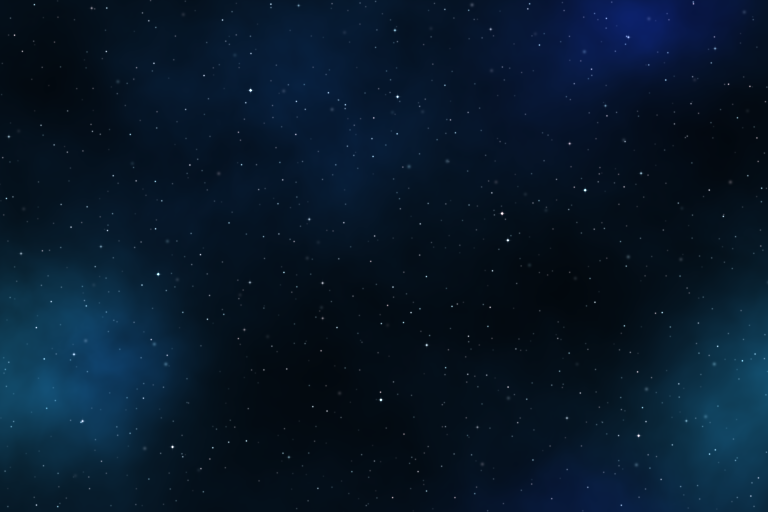
Reproduce this texture procedurally as a WebGL 1 fragment shader.

```glsl
precision highp float;
uniform vec2 u_resolution;

#define SPACE vec3(0.018, 0.068, 0.116)
#define TEAL vec3(0.050, 0.220, 0.285)
#define BLUE vec3(0.018, 0.090, 0.205)
#define INDIGO vec3(0.018, 0.035, 0.205)
#define WARP 0.060
#define CLOUD_CONTRAST 0.36
#define WISP_CONTRAST 0.10
#define FINE_RADIUS 0.0016
#define HAZY_RADIUS 0.0036
#define BRIGHT_RADIUS 0.0022

float hash(vec2 p) {
  vec3 q = fract(vec3(p.xyx) * 0.1031);
  q += dot(q, q.yzx + 33.33);
  return fract((q.x + q.y) * q.z);
}

// Layered, rotated sines: soft billows in about -1..1
float billow(vec2 p) {
  float sum = 0.0;
  float weight = 0.5;
  for (int i = 0; i < 5; i++) {
    sum += weight * sin(p.x + 1.3 * sin(p.y)) * cos(p.y + 0.8 * sin(p.x));
    p = mat2(1.36, 1.08, -1.08, 1.36) * p + 2.7;
    weight *= 0.56;
  }
  return sum;
}

// Soft elliptical patch of gas
float patchAt(vec2 p, vec2 center, vec2 radius) {
  vec2 d = (p - center) / radius;
  return exp(-dot(d, d));
}

vec3 nebula(vec2 p) {
  vec2 q = p + WARP * vec2(billow(p * 5.0), billow(p * 5.0 + 11.0));
  float cloud = 1.0 + CLOUD_CONTRAST * billow(p * 7.0 + 4.0);
  cloud += WISP_CONTRAST * billow(q * 26.0);

  vec3 gas = TEAL * 1.00 * patchAt(q, vec2(0.06, 0.28), vec2(0.24, 0.20));
  gas += BLUE * 0.85 * patchAt(q, vec2(0.21, 0.28), vec2(0.12, 0.11));
  gas += TEAL * 0.78 * patchAt(q, vec2(1.51, 0.25), vec2(0.16, 0.24));
  gas += TEAL * 0.32 * patchAt(q, vec2(1.36, 0.14), vec2(0.20, 0.16));
  gas += BLUE * 0.62 * patchAt(q, vec2(0.64, 0.79), vec2(0.17, 0.19));
  gas += BLUE * 0.28 * patchAt(q, vec2(0.36, 0.72), vec2(0.20, 0.24));
  gas += INDIGO * 1.00 * patchAt(q, vec2(1.29, 1.00), vec2(0.16, 0.12));
  gas += INDIGO * 0.38 * patchAt(q, vec2(1.13, 0.88), vec2(0.24, 0.20));
  gas += INDIGO * 0.45 * patchAt(q, vec2(1.16, 0.01), vec2(0.26, 0.10));

  // Dark voids between the clouds
  float voids = 0.55 * patchAt(q, vec2(0.58, 0.25), vec2(0.22, 0.21));
  voids += 0.55 * patchAt(q, vec2(0.12, 0.86), vec2(0.14, 0.16));
  voids += 0.50 * patchAt(q, vec2(1.14, 0.40), vec2(0.20, 0.14));
  voids += 0.42 * patchAt(q, vec2(1.38, 0.72), vec2(0.16, 0.13));
  return (SPACE + gas) * cloud * (1.0 - min(voids, 0.70));
}

// At most one star per grid cell; rays add a short cross to the dot
vec3 stars(vec2 p, float cells, float share, float radius, float rays, float seed) {
  vec2 id = floor(p * cells);
  vec2 key = id + seed;
  vec2 offset = 0.08 + 0.84 * vec2(hash(key + 3.1), hash(key + 17.7));
  vec2 d = p - (id + offset) / cells;
  float r = max(radius, 0.55 / u_resolution.y);
  vec2 s = d * d / (r * r);
  float shape = exp(-s.x - s.y);
  shape += rays * (exp(-s.x * 0.2 - s.y * 3.0) + exp(-s.y * 0.2 - s.x * 3.0));
  float present = step(hash(key + 41.3), share);
  float level = mix(0.25, 1.0, pow(hash(key + 59.9), 2.0));
  vec3 tint = mix(vec3(1.0, 0.84, 0.84), vec3(0.76, 0.96, 1.0), hash(key + 73.5));
  return tint * present * level * shape;
}

void main() {
  vec2 p = gl_FragCoord.xy / u_resolution.y;
  vec3 color = nebula(p);

  color += 0.85 * stars(p, 21.0, 0.52, FINE_RADIUS, 0.0, 5.0);
  color += 0.65 * stars(p + 0.37, 16.0, 0.45, FINE_RADIUS, 0.0, 90.0);
  color += 0.30 * stars(p + 0.71, 30.0, 0.38, FINE_RADIUS, 0.0, 450.0);
  color += 0.26 * stars(p + 0.19, 10.0, 0.36, HAZY_RADIUS, 0.0, 210.0);
  color += 1.60 * stars(p + 0.53, 6.5, 0.52, BRIGHT_RADIUS, 0.12, 340.0);

  gl_FragColor = vec4(clamp(color, 0.0, 1.0), 1.0);
}
```
